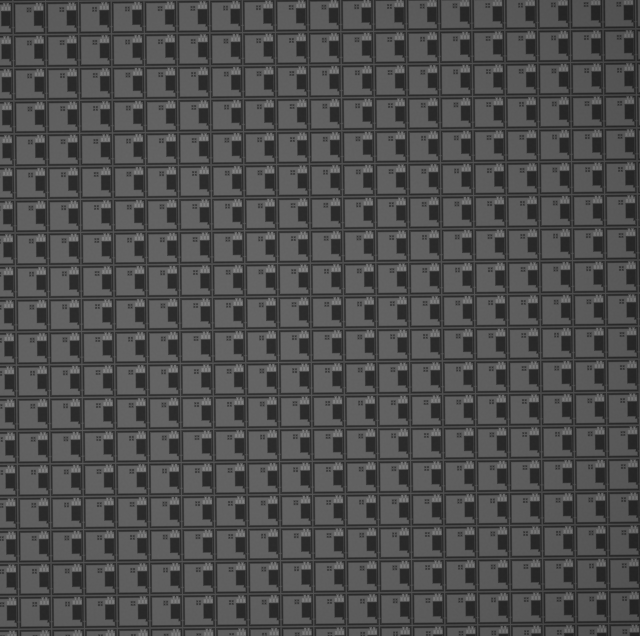
This pattern is drawn by a Shadertoy shader. Its source:

```glsl
// A wafer of square chips, slightly rotated, seen in soft grey light.
// One die is built from box distances in a repeated cell: twin dark seams round
// a pale scribe line, a dark block, four dots and rows of bright contact pads.

const vec2 PITCH = vec2(0.0512, 0.0516);    // die size, in canvas widths
const vec2 ANCHOR = vec2(0.3825, 0.4122);   // one die corner, from the top left
const float TILT = 0.0096;                  // rotation in radians

const float PLATE = 0.372;
const float SEAM = 0.165;
const float SCRIBE = 0.36;
const float BLOCK = 0.160;
const float DOT = 0.185;
const float PAD = 0.50;

float boxDist(vec2 p, vec2 center, vec2 halfSize) {
    vec2 d = abs(p - center) - halfSize;
    return length(max(d, 0.0)) + min(max(d.x, d.y), 0.0);
}

float cover(float dist, float soft) {
    return 1.0 - smoothstep(-soft, soft, dist);
}

vec2 hashGradient(vec2 p) {
    vec3 q = fract(p.xyx * vec3(0.1031, 0.1030, 0.0973));
    q += dot(q, q.yzx + 33.33);
    return fract((q.xx + q.yz) * q.zy) * 2.0 - 1.0;
}

float gradientNoise(vec2 p) {
    vec2 i = floor(p), f = fract(p);
    vec2 w = f * f * f * (f * (f * 6.0 - 15.0) + 10.0);
    vec2 e = vec2(0.0, 1.0);
    float a = dot(hashGradient(i), f);
    float b = dot(hashGradient(i + e.yx), f - e.yx);
    float c = dot(hashGradient(i + e.xy), f - e.xy);
    float d = dot(hashGradient(i + e.yy), f - e.yy);
    return mix(mix(a, b, w.x), mix(c, d, w.x), w.y);
}

// Distance to a row of equal boxes, first one centred at start
float rowDist(vec2 p, vec2 start, float gap, float count, vec2 halfSize) {
    float k = clamp(round((p.x - start.x) / gap), 0.0, count - 1.0);
    return boxDist(p, start + vec2(k * gap, 0.0), halfSize);
}

// Tone of one die; q runs 0..1 from its upper left corner
float dieTone(vec2 q, float soft) {
    float tone = PLATE;

    // Dark seams on both sides of the pale scribe line
    vec2 edge = min(q, 1.0 - q);
    float seamDist = min(edge.x - 0.068, edge.y - 0.078);
    tone = mix(tone, SEAM, cover(seamDist, soft));
    float scribe = max(cover(edge.x - 0.019, soft), cover(edge.y - 0.022, soft));
    tone = mix(tone, SCRIBE, 0.85 * scribe);

    // Large block with a short neck at its lower right
    float block = boxDist(q, vec2(0.785, 0.505), vec2(0.145, 0.225));
    block = min(block, boxDist(q, vec2(0.905, 0.75), vec2(0.03, 0.05)));
    tone = mix(tone, BLOCK, cover(block, soft));

    // Two by two dots, folded about their centre
    vec2 folded = abs(q - vec2(0.49, 0.25));
    float dots = boxDist(folded, vec2(0.040), vec2(0.025));
    tone = mix(tone, DOT, cover(dots, soft));

    // Contact pads: three bars over the block, small teeth across the seam
    float bars = rowDist(q, vec2(0.685, 0.20), 0.10, 3.0, vec2(0.034, 0.055));
    tone = mix(tone, PAD, 0.95 * cover(bars, soft));
    float teethWidth = mix(0.034, 0.016, smoothstep(0.04, 0.13, q.y));
    float teeth = rowDist(q, vec2(0.735, 0.085), 0.105, 2.0, vec2(teethWidth, 0.045));
    tone = mix(tone, PAD, 0.85 * cover(teeth, soft));

    // Alignment tick on the vertical scribe line
    float tick = boxDist(vec2(edge.x, q.y), vec2(0.0, 0.78), vec2(0.045, 0.014));
    return mix(tone, SCRIBE, 0.6 * cover(tick, soft));
}

// Light falls off from the left of the middle
float lighting(vec2 p) {
    vec2 d = p - vec2(0.33, 0.50);
    return 1.06 - 0.31 * dot(d, d);
}

void mainImage(out vec4 fragColor, in vec2 fragCoord) {
    vec2 p = vec2(fragCoord.x, iResolution.y - fragCoord.y) / iResolution.x;

    // Rotated grid of dies
    vec2 d = p - ANCHOR;
    float c = cos(TILT), s = sin(TILT);
    vec2 grid = vec2(c * d.x - s * d.y, s * d.x + c * d.y) / PITCH;
    vec2 cell = floor(grid);
    float pixel = 1.0 / (iResolution.x * PITCH.x);
    float tone = dieTone(grid - cell, max(0.029, 0.75 * pixel));

    // Uneven light, faint die variation and fine grain
    tone *= lighting(p);
    tone *= 1.0 + 0.025 * gradientNoise(cell * 0.37 + 40.5);
    tone += 0.010 * gradientNoise(p * 240.0 + 7.0);
    fragColor = vec4(vec3(tone), 1.0);
}
```
